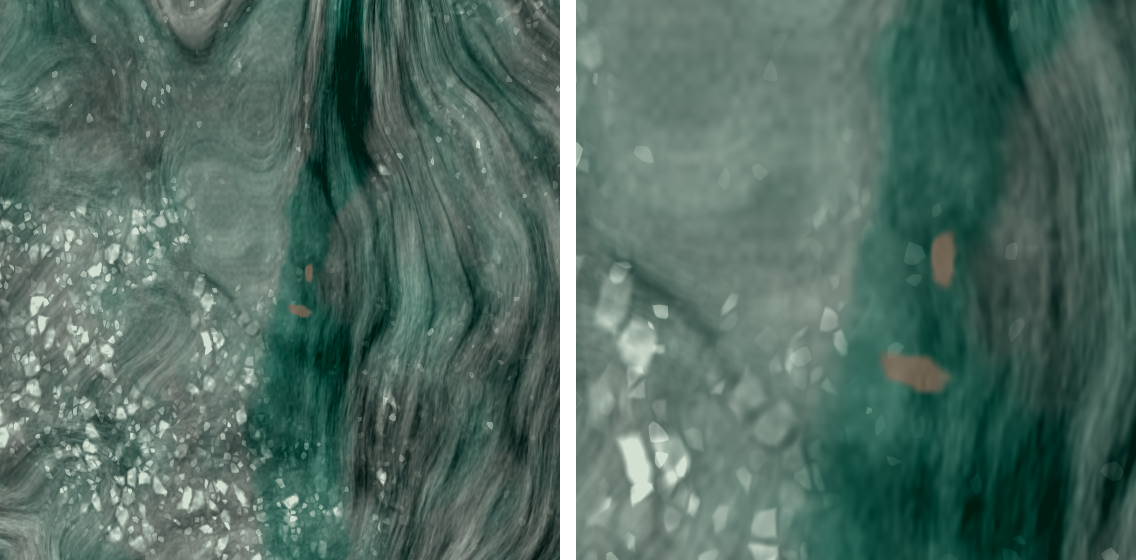
Left: the whole. Right: its middle third, enlarged.
Reproduce this texture procedurally as a three.js fragment shader.

```glsl
// Weathered green schist: fibrous dark folds beside pale, glittering mica.
varying vec2 vUv;

const vec3 BASE_GREEN = vec3(0.11, 0.23, 0.20);
const vec3 TONE_SLOPE = vec3(1.10, 1.0, 0.96);
const vec3 TEAL_SHIFT = vec3(-0.12, 0.01, -0.01);
const vec3 GRAIN_PINK = vec3(0.53, 0.43, 0.36);
const vec2 LIGHT_STEP = vec2(-0.0024, 0.0032);

float hash(vec2 p) {
  vec3 q = fract(p.xyx * 0.1031);
  q += dot(q, q.yzx + 33.33);
  return fract((q.x + q.y) * q.z);
}

float noise(vec2 p) {
  vec2 i = floor(p);
  vec2 f = fract(p);
  f = f * f * (3.0 - 2.0 * f);
  float low = mix(hash(i), hash(i + vec2(1.0, 0.0)), f.x);
  float high = mix(hash(i + vec2(0.0, 1.0)), hash(i + 1.0), f.x);
  return mix(low, high, f.y);
}

float fbm(vec2 p) {
  float sum = 0.0;
  float amp = 0.52;
  for (int i = 0; i < 5; i++) {
    sum += amp * noise(p);
    p = mat2(0.96, 0.28, -0.28, 0.96) * p * 2.03 + 17.3;
    amp *= 0.5;
  }
  return sum;
}

// Stretched octaves, kept unrotated so the strands stay parallel.
float strands(vec2 p) {
  float sum = 0.0;
  float amp = 0.52;
  for (int i = 0; i < 5; i++) {
    sum += amp * noise(p);
    p = p * vec2(1.9, 2.1) + 31.7;
    amp *= 0.55;
  }
  return sum;
}

// Soft elliptical patch: 1 at the centre, fading outward.
float patchAt(vec2 p, vec2 centre, vec2 radius) {
  vec2 d = (p - centre) / radius;
  return exp(-dot(d, d));
}

// Randomly tilted mica flakes; only a few catch the light.
float flakes(vec2 p) {
  vec2 cell = floor(p);
  float nearest = 8.0;
  float second = 8.0;
  float shine = 0.0;
  for (int j = -1; j <= 1; j++) {
    for (int i = -1; i <= 1; i++) {
      vec2 id = cell + vec2(float(i), float(j));
      float d = distance(p, id + vec2(hash(id), hash(id + 71.3)));
      if (d < nearest) {
        second = nearest;
        nearest = d;
        shine = hash(id + 23.7);
      } else {
        second = min(second, d);
      }
    }
  }
  return pow(shine, 4.0) * smoothstep(0.03, 0.45, second - nearest);
}

// Coordinates across and along the folded strands.
vec2 flow(vec2 p) {
  float right = smoothstep(0.55, 0.85, p.x);
  float left = 1.0 - smoothstep(0.3, 0.55, p.x);
  float bend = 0.9 * right * (p.y - 0.4) * (p.y - 0.4) + 0.3 * left * p.y;
  bend += 0.13 * (noise(p * vec2(4.5, 3.5) + 5.0) - 0.5);
  bend += 0.035 * (noise(p * vec2(13.0, 9.0) + 9.0) - 0.5);
  return vec2(p.x + bend, p.y);
}

float fibreZone(vec2 p) {
  return smoothstep(-0.12, 0.14, p.x - 0.42 + 0.6 * (p.y - 0.4));
}

float height(vec2 p) {
  float lumps = fbm(p * vec2(19.0, 15.0) + 3.0 * noise(p * 7.0));
  return mix(lumps, strands(flow(p) * vec2(30.0, 6.0)), fibreZone(p));
}

void main() {
  vec2 p = vUv;
  vec2 wobble = vec2(fbm(p * 9.0), fbm(p * 9.0 + 40.0)) - 0.5;
  vec2 q = p + 0.09 * wobble;
  vec2 f = flow(p);
  float fibre = fibreZone(q);
  float blotch = fbm(p * 5.0 + 12.0) - 0.5;

  // Relief and broad tone
  float h = height(p);
  float relief = h - height(p + LIGHT_STEP);
  float tone = mix(0.425, 0.375, fibre) + 0.3 * blotch;
  tone += 0.36 * (h - 0.5) + 0.75 * relief;
  tone += 0.05 * (noise(p * vec2(210.0, 150.0)) - 0.5);

  // Dark creases between folds
  float crease = 1.0 - abs(2.0 * noise(f * vec2(17.0, 3.5) + 8.0) - 1.0);
  tone -= 0.12 * fibre * smoothstep(0.8, 1.0, crease);
  tone -= 0.15 * patchAt(q, vec2(0.635, 0.86), vec2(0.022, 0.18));
  tone -= 0.15 * patchAt(q, vec2(0.65, 0.25), vec2(0.012, 0.17));
  tone -= 0.13 * patchAt(q, vec2(0.87, 0.5), vec2(0.03, 0.18));
  tone -= 0.11 * patchAt(q, vec2(0.9, 0.85), vec2(0.13, 0.06));

  // Saturated teal seam with paler teal stains
  float seamX = 0.55 + 0.055 * smoothstep(0.5, 0.8, q.y);
  float seamWidth = mix(0.09, 0.045, smoothstep(0.3, 0.5, q.y));
  float seam = 1.0 - smoothstep(0.6, 1.15, abs(q.x - seamX) / seamWidth);
  float stain = patchAt(q, vec2(0.02, 0.85), vec2(0.12, 0.2));
  stain += patchAt(q, vec2(0.75, 0.53), vec2(0.1, 0.2));
  tone -= 0.075 * seam;
  float teal = 0.85 * seam + 0.45 * stain - 0.2 + 1.6 * (fbm(f * vec2(12.0, 5.0) + 60.0) - 0.5);

  // Glints gather in patches on the pale side and along a few folds
  float cluster = smoothstep(0.4, 0.65, noise(p * 7.0 + 21.0) + 0.3 * wobble.x);
  float shiny = (1.0 - fibre) * cluster * (1.0 - smoothstep(0.5, 0.8, p.y));
  shiny += 0.9 * patchAt(q, vec2(0.7, 0.12), vec2(0.03, 0.16));
  shiny += 0.7 * patchAt(q, vec2(0.81, 0.79), vec2(0.08, 0.04));
  shiny += 0.7 * patchAt(q, vec2(0.9, 0.98), vec2(0.16, 0.035));
  shiny += 0.8 * patchAt(q, vec2(0.66, 0.68), vec2(0.02, 0.06));
  shiny += 0.7 * patchAt(q, vec2(0.49, 0.51), vec2(0.025, 0.07));
  shiny += 0.18 * cluster * (1.0 - seam);
  vec2 flakeP = p + 0.035 * wobble;
  float glint = flakes(flakeP * vec2(44.0, 32.0)) + 0.7 * flakes(flakeP * vec2(95.0, 72.0));
  glint *= 0.55 + 0.9 * noise(p * 120.0);
  tone += 0.48 * min(shiny, 1.0) * glint;
  float speck = flakes(p * vec2(85.0, 65.0) + 50.0);
  tone += 0.24 * smoothstep(0.68, 0.95, speck) * (0.3 + 0.7 * cluster);

  // Colour, with two small pink grains
  tone = clamp(tone, 0.1, 0.88);
  vec3 colour = BASE_GREEN + (tone - 0.23) * TONE_SLOPE;
  colour += TEAL_SHIFT * clamp(teal, -0.45, 1.0) * (1.0 - smoothstep(0.5, 0.75, tone));
  float grain = patchAt(q, vec2(0.553, 0.455), vec2(0.021, 0.017));
  grain += patchAt(q, vec2(0.575, 0.535), vec2(0.01, 0.02));
  colour = mix(colour, GRAIN_PINK + 0.6 * relief, 0.8 * smoothstep(0.25, 0.7, grain));
  gl_FragColor = vec4(clamp(colour, 0.0, 1.0), 1.0);
}
```
